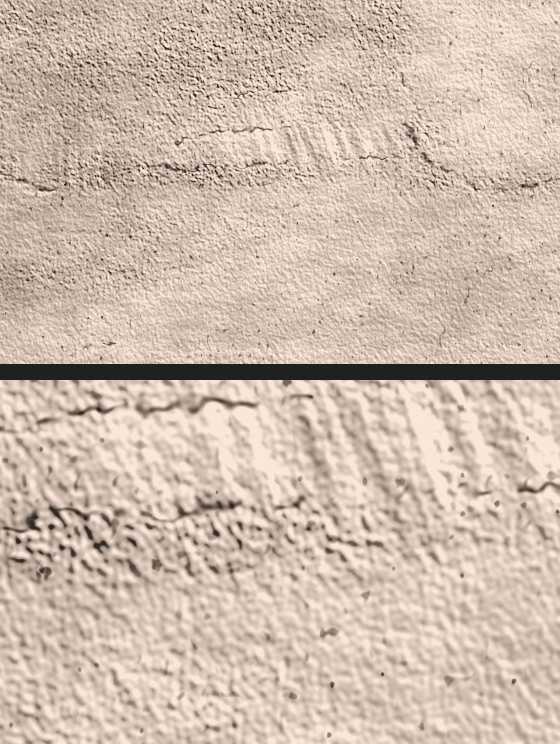
Top, the full canvas; bottom, a detail of the centre.
Give the GLSL for this texture, as a WebGL 2 fragment shader.

```glsl
#version 300 es
precision highp float;
// Weathered beige plaster under raking light: an embossed grain of gradient
// noise, roughened in soft patches, is crossed by crumbling ledges, trowel
// scrapes and hairline cracks, then sprinkled with small dark pits.

uniform vec2 u_resolution;
out vec4 outColor;

vec2 hash2(vec2 p) {
    vec3 q = fract(p.xyx * vec3(0.1031, 0.1030, 0.0973));
    q += dot(q, q.yzx + 33.33);
    return fract((q.xx + q.yz) * q.zy);
}

float corner(vec2 cell, vec2 offset) {
    float angle = 6.2832 * hash2(cell + 100.0).x;
    return dot(vec2(cos(angle), sin(angle)), offset);
}

// Gradient noise, roughly -0.7 to 0.7
float noise(vec2 p) {
    vec2 i = floor(p), f = p - i;
    vec2 u = f * f * f * (f * (f * 6.0 - 15.0) + 10.0);
    vec2 x = vec2(1.0, 0.0);
    return mix(mix(corner(i, f), corner(i + x, f - x), u.x),
               mix(corner(i + x.yx, f - x.yx), corner(i + 1.0, f - 1.0), u.x), u.y);
}

// Height of the sandy grain, drawn out slightly along the falling diagonal
float grain(vec2 p) {
    vec2 q = vec2(p.x * 0.8 + p.y * 0.6, (p.y * 0.8 - p.x * 0.6) * 0.85);
    return noise(q * 78.0) + 0.8 * noise(q * 150.0 + 31.0);
}

float blob(vec2 p, vec2 centre, vec2 radius) {
    vec2 q = (p - centre) / radius;
    return exp(-dot(q, q));
}

// Dark groove from a to b with a lit lip below it
float crease(vec2 p, vec2 a, vec2 b, float width) {
    vec2 ab = b - a;
    float t = clamp(dot(p - a, ab) / dot(ab, ab), 0.0, 1.0);
    vec2 d = p - a - ab * t;
    float w = width * (0.55 + 0.45 * sin(3.1416 * t));
    return blob(d, vec2(0.0), vec2(w)) - 0.3 * blob(d, vec2(-w, -2.2 * w), vec2(1.5 * w));
}

// Sparse ragged holes, one at most in each cell
float pits(vec2 p, float cells, float share) {
    vec2 q = p * cells, id = floor(q);
    vec2 place = 0.25 + 0.5 * hash2(id + 7.0), kind = hash2(id + 53.0);
    float radius = mix(0.0018, 0.0046, kind.y * kind.y) * cells;
    float d = length((q - id - place) * vec2(1.0, 0.8)) + 0.8 * radius * noise(p * 210.0);
    return step(kind.x, share) * (1.0 - smoothstep(radius * 0.4, radius * 1.3, d));
}

float roughness(vec2 p) {
    float upper = blob(p, vec2(0.85, 0.93), vec2(0.4, 0.18))
                + 0.7 * blob(p, vec2(0.35, 0.78), vec2(0.45, 0.17))
                + 0.8 * blob(p, vec2(0.1, 0.95), vec2(0.13, 0.05));
    upper *= 1.0 - smoothstep(1.06, 1.19, p.x);
    float lower = 0.95 * blob(p, vec2(0.6, 0.525), vec2(0.5, 0.035))
                + 0.6 * blob(p, vec2(0.05, 0.54), vec2(0.22, 0.06))
                + 0.65 * blob(p, vec2(0.52, 0.38), vec2(0.25, 0.05))
                + 0.6 * blob(p, vec2(0.22, 0.25), vec2(0.32, 0.05))
                + 0.8 * blob(p, vec2(1.16, 0.6), vec2(0.06, 0.07))
                + 0.8 * blob(p, vec2(1.38, 0.49), vec2(0.22, 0.03));
    float patches = 0.85 + 1.3 * noise(p * vec2(5.0, 9.0)) + 0.8 * noise(p * 19.0);
    return clamp((upper + lower) * patches, 0.0, 1.0);
}

void main() {
    vec2 p = gl_FragCoord.xy / u_resolution.y;
    float rough = roughness(p);

    // Broad stains, blotches and faint level trowel strokes
    float tone = 0.845 + 0.12 * noise(p * vec2(2.0, 7.0)) + 0.08 * noise(p * vec2(13.0, 20.0));
    tone += 0.06 * noise(p * vec2(9.0, 75.0));
    tone += 0.05 * blob(p, vec2(1.3, 0.75), vec2(0.25, 0.3));
    tone -= 0.07 * blob(p, vec2(0.0, 0.3), vec2(0.25, 0.6));

    // Raking light on the grain, with shadows pooling in rough patches
    float relief = grain(p) - grain(p + vec2(0.003, 0.004));
    tone += relief * mix(0.17, 0.34, rough);
    tone -= rough * (0.05 + 0.4 * smoothstep(0.25, 0.8, -relief));

    // Small dark dents, gathered in drifts
    float drift = smoothstep(-0.3, 0.4, noise(p * vec2(5.0, 8.0) + 17.0));
    tone -= 0.32 * mix(drift, 1.0, rough) * smoothstep(0.3, 0.55, noise(p * vec2(85.0, 70.0)));

    // Slanted scrapes below the arched ledge
    float scrape = noise(vec2((p.x + 0.35 * p.y) * 65.0, p.y * 6.0));
    tone += 0.42 * scrape * blob(p, vec2(0.9, 0.61), vec2(0.25, 0.07));
    tone += 0.2 * noise(vec2(p.x * 75.0, p.y * 5.0)) * blob(p, vec2(0.2, 0.55), vec2(0.3, 0.08));

    // Ledges, wavering and crumbling
    vec2 w = p + 0.018 * vec2(noise(p * 13.0), noise(p * 13.0 + 40.0))
               + 0.014 * vec2(noise(p * 50.0), noise(p * 50.0 + 70.0));
    float ledge = crease(w, vec2(0.46, 0.6), vec2(0.6, 0.645), 0.004)
                + crease(w, vec2(0.6, 0.645), vec2(0.79, 0.653), 0.005)
                + crease(w, vec2(0.65, 0.74), vec2(0.84, 0.765), 0.004)
                + crease(w, vec2(0.0, 0.52), vec2(0.15, 0.475), 0.0065)
                + crease(w, vec2(0.35, 0.545), vec2(0.5, 0.54), 0.0055)
                + crease(w, vec2(0.5, 0.535), vec2(1.1, 0.575), 0.004)
                + crease(w, vec2(1.08, 0.82), vec2(1.16, 0.7), 0.004)
                + crease(w, vec2(1.11, 0.66), vec2(1.18, 0.56), 0.0085)
                + crease(w, vec2(1.18, 0.56), vec2(1.32, 0.475), 0.0055)
                + crease(w, vec2(1.32, 0.475), vec2(1.56, 0.505), 0.006)
                + crease(w, vec2(0.22, 0.05), vec2(0.36, 0.055), 0.004);
    tone -= 0.5 * ledge * smoothstep(-0.3, 0.3, noise(p * 24.0) + 0.7 * noise(p * 80.0));

    // Hairline cracks
    float crack = crease(w, vec2(1.52, 0.89), vec2(1.43, 0.8), 0.0026)
                + crease(w, vec2(1.43, 0.8), vec2(1.46, 0.7), 0.0026)
                + crease(w, vec2(1.19, 0.0), vec2(1.22, 0.1), 0.0032)
                + crease(w, vec2(1.22, 0.1), vec2(1.38, 0.31), 0.0024);
    tone -= 0.28 * crack * smoothstep(-0.2, 0.3, noise(p * 30.0 + 9.0));

    tone -= 0.45 * pits(p, 19.0, 0.16) + 0.3 * pits(p + 3.7, 34.0, 0.16);

    // Warm beige, losing its tint in the deepest shadows
    tone = clamp(tone, 0.18, 0.98);
    outColor = vec4(tone - vec3(0.0, 0.074, 0.13) * smoothstep(0.0, 0.6, tone), 1.0);
}
```
